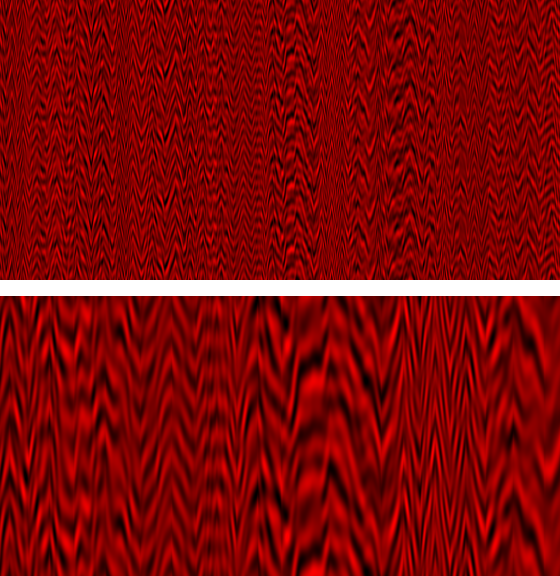
Top: the whole. Bottom: its middle third, enlarged.
Give the GLSL for this pattern, as a Shadertoy shader.

```glsl
// Dark red woven grain: thin steep vertical streaks made of interfering zigzag waves.

float hash(float cell, float seed) {
    return fract(sin(cell * 127.1 + seed * 311.7) * 43758.5);
}

// Smooth one-dimensional value noise, 0 to 1
float noise(float x, float seed) {
    float cell = floor(x);
    float t = smoothstep(0.0, 1.0, x - cell);
    return mix(hash(cell, seed), hash(cell + 1.0, seed), t);
}

// Height of a zigzag corner: alternately low and high, with jitter
float corner(float cell, float seed) {
    return mod(cell, 2.0) + 0.8 * hash(cell, seed);
}

float zigzag(float x, float seed) {
    float cell = floor(x);
    return mix(corner(cell, seed), corner(cell + 1.0, seed), x - cell);
}

// Brightness of the grain, p in units of the canvas height
float grain(vec2 p) {
    float teeth = p.x * 31.0 + 2.5 * noise(p.x * 8.0, 3.0);
    // Fine jitter shared by all waves breaks the zigzags into streaks
    float jitter = 0.6 * noise(p.x * 80.0, 7.0);
    float value = 0.48 + 0.1 * (noise(p.x * 85.0, 5.0) - 0.5);

    for (int i = 0; i < 5; i++) {
        float seed = 11.0 + float(i);
        float frequency = 9.0 + 4.3 * float(i);
        float phase = 2.1 * zigzag(teeth, seed) + jitter
                    + 0.8 * noise(p.x * 65.0, seed + 20.0);
        // Each wave dominates in different vertical bands
        float strength = 0.093 * (0.35 + 1.3 * noise(p.x * 9.0, seed + 40.0));
        value += strength * sin(6.2832 * (frequency * p.y + phase));
    }
    return value;
}

void mainImage(out vec4 fragColor, in vec2 fragCoord) {
    // Average across the pixel width to soften the steep streaks
    float red = 0.0;
    for (int s = 0; s < 4; s++) {
        vec2 offset = vec2((float(s) - 1.5) * 0.25, 0.0);
        red += 0.25 * grain((fragCoord + offset) / iResolution.y);
    }
    fragColor = vec4(clamp(red, 0.0, 1.0), 0.0, 0.0, 1.0);
}
```
